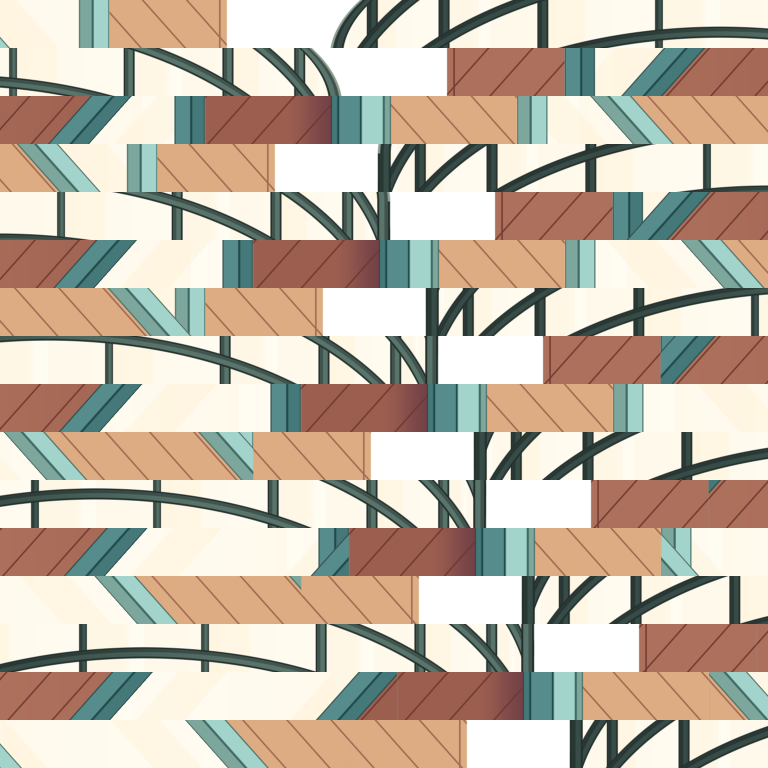
Write a Shadertoy shader that draws this pattern.

```glsl
// A long mural of mirrored timber facades and an iron dome, cut into sixteen strips that wrap like text.

const float STRIPS = 16.0;      // strips down the canvas; one strip height is the unit
const float MURAL = 49.0;       // mural length before it steps down one strip
const float SEAM = 5.83;        // wrap point, inside a white gap
const float DOME_X = 15.0;
const float DOME_R = 8.13;
const float FACADE_X = 39.52;   // mirror axis of the facades
const float FACADE_HALF = 14.21;
const float SLANT = 0.89;
const float PI = 3.14159;

const vec3 WHITE = vec3(1.0);
const vec3 IVORY = vec3(1.0, 0.99, 0.955);
const vec3 CREAM = vec3(1.0, 0.96, 0.88);
const vec3 IRON = vec3(0.14, 0.19, 0.18);

// Coverage of a shape from its signed distance
float cover(float dist, float aa) {
    return clamp(0.5 - dist / aa, 0.0, 1.0);
}

// Signed distance to the interval from a to b
float span(float x, float a, float b) {
    return abs(x - 0.5 * (a + b)) - 0.5 * (b - a);
}

// Outlined iron bar with a two-tone core
vec3 beam(vec3 col, float dist, float halfWidth, vec3 core, float aa) {
    col = mix(col, IRON, cover(abs(dist) - halfWidth, aa));
    col = mix(col, core, cover(abs(dist) - halfWidth * 0.68, aa));
    return mix(col, core * 0.72, cover(span(dist, -halfWidth * 0.68, -halfWidth * 0.15), aa));
}

// Cylinder of posts and rings under a curved crown
vec3 dome(vec2 p, float aa) {
    float x = p.x - DOME_X;
    float crown = max(1.2 - p.y, 0.0) / 3.1;
    float reach = DOME_R * sqrt(max(1.0 - crown * crown, 0.0));
    float inside = reach - abs(x);
    float sine = clamp(x / DOME_R, -0.995, 0.995);
    float angle = asin(sine);
    float bay = angle / (PI * 0.1);
    vec3 core = mix(vec3(0.22, 0.30, 0.28), vec3(0.35, 0.46, 0.42), smoothstep(-3.0, 3.0, x));

    // Softly tinted panels
    float tint = smoothstep(0.35, 0.4, fract(bay + 0.5)) * 0.55 + 0.35 * fract(bay * 0.5);
    vec3 col = mix(CREAM, IVORY, tint);

    // Posts at equal angles
    for (int i = 0; i < 10; i++) {
        float postX = DOME_R * sin((float(i) - 4.5) * PI * 0.1);
        float width = mix(0.08, 0.115, smoothstep(1.0, 4.0, abs(postX)));
        col = beam(col, x - postX, width, core, aa);
    }

    // Elliptic rings
    float pitch = 1.31;
    float fall = 5.0 * (1.0 - cos(angle));
    float steep = 5.0 / DOME_R * tan(angle);
    float ring = mod(p.y - fall - 0.67 + 0.5 * pitch, pitch) - 0.5 * pitch;
    col = beam(col, ring / sqrt(1.0 + steep * steep), 0.115, core, aa);

    // Rim and its pale outer lip
    col = beam(col, inside - 0.14, 0.13, core, aa);
    float lip = cover(inside - 0.05, aa) * step(p.y, 1.2);
    col = mix(col, vec3(0.55, 0.62, 0.56), lip);
    return mix(WHITE, col, cover(-inside, aa));
}

// Painted moulding, t runs from 0 to 1 across it
vec3 trim(float t, float split, float light, float aa) {
    vec3 bright = mix(vec3(0.34, 0.55, 0.55), vec3(0.64, 0.83, 0.80), light);
    vec3 shade = mix(vec3(0.27, 0.47, 0.47), vec3(0.49, 0.65, 0.61), light);
    vec3 groove = mix(vec3(0.13, 0.29, 0.29), vec3(0.25, 0.41, 0.39), light);
    float side = split < 0.5 ? t - split : split - t;
    vec3 col = mix(bright, shade, cover(side, aa));
    float line = min(abs(t - split), min(abs(t), abs(1.0 - t)));
    return mix(col, groove, cover(line - 0.035, aa));
}

// Slanted boards, shaded toward the mirror axis
vec3 boards(float d, float slant, float light, float aa) {
    vec3 dark = mix(vec3(0.61, 0.37, 0.31), vec3(0.68, 0.44, 0.36), smoothstep(3.0, 12.0, d));
    dark = mix(vec3(0.45, 0.25, 0.28), dark, smoothstep(0.5, 1.6, d));
    vec3 col = mix(dark, vec3(0.87, 0.675, 0.51), light);
    vec3 groove = mix(vec3(0.43, 0.22, 0.18), vec3(0.61, 0.39, 0.31), light);
    float seam = abs(fract(slant / 0.92) - 0.5) * 0.92 * 0.75;
    float edge = min(seam, abs(d - FACADE_HALF + 0.15));
    return mix(col, groove, cover(edge - 0.015, aa));
}

// One facade, mirrored: brown on the left, ochre on the right
vec3 facade(vec2 p, float aa) {
    float d = abs(p.x - FACADE_X);
    float light = step(FACADE_X, p.x);
    float slant = d - SLANT * p.y;
    float q = mod(slant - 4.77, 9.2);
    float rays = smoothstep(0.3, 0.33, fract(slant * 0.31)) * 0.6 + 0.3 * fract(d * 0.22);
    vec3 col = mix(CREAM, IVORY, rays);
    vec3 wood = boards(d, slant, light, aa);

    // Upright mouldings
    float inner = step(d, 7.5);
    float start = mix(11.125, 3.25, inner);
    float t = (d - start) / 0.635;
    col = mix(col, trim(t, 0.45, light, aa / 0.635), cover(span(d, start, start + 0.635), aa));

    // Slanted band with a moulding on both sides
    float far = step(2.46, q);
    float across = (q - far * 4.06) / 0.86;
    vec3 edging = trim(across, 0.45, light, aa / 0.64);
    vec3 band = mix(wood, edging, cover(span(across, 0.0, 1.0) * 0.64, aa));
    float bandDist = max(span(q, 0.0, 4.92) * 0.747, span(d, 3.25, 11.76));
    col = mix(col, band, cover(bandDist, aa));

    // Board panels and the central moulding
    float panel = min(span(d, 0.6, 3.25), span(d, 11.76, FACADE_HALF));
    col = mix(col, wood, cover(panel, aa));
    col = mix(col, trim(d / 0.625, 0.76, light, aa / 0.625), cover(d - 0.625, aa));
    return mix(WHITE, col, cover(d - FACADE_HALF, aa));
}

// Wrap the canvas onto the mural; every pass steps down one strip
vec3 mural(vec2 uv, float aa) {
    vec2 cell = STRIPS * vec2(uv.x, 1.0 - uv.y);
    float run = cell.x + STRIPS * floor(cell.y) - SEAM;
    float pass = floor(run / MURAL);
    vec2 p = vec2(run - pass * MURAL + SEAM, pass + fract(cell.y));
    return p.x < 24.2 ? dome(p, aa) : facade(p, aa);
}

void mainImage(out vec4 fragColor, in vec2 fragCoord) {
    float aa = STRIPS / iResolution.y;
    vec3 col = vec3(0.0);
    for (int i = 0; i < 4; i++) {
        vec2 offset = vec2(i % 2, i / 2) * 0.5 - 0.25;
        col += mural((fragCoord + offset) / iResolution.xy, aa);
    }
    fragColor = vec4(col * 0.25, 1.0);
}
```
